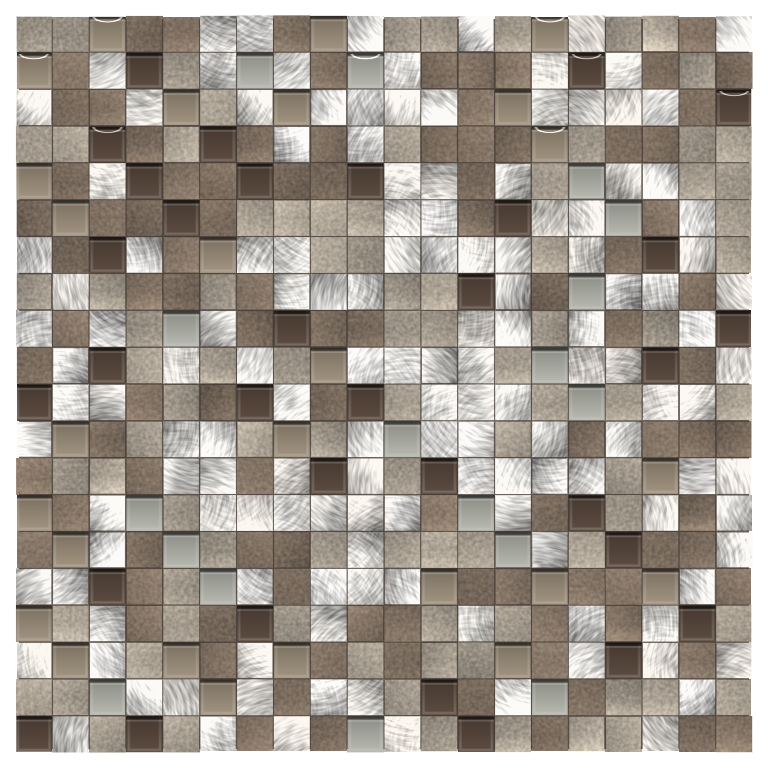
Write a WebGL 2 fragment shader that draws this texture.

```glsl
#version 300 es
precision highp float;
// Square mosaic of 20 by 20 tiles: brushed metal, grainy stone and sunken glass on white.
uniform vec2 u_resolution;
out vec4 fragColor;

vec2 hash2(vec2 p) {
  vec3 a = fract(p.xyx * vec3(0.1031, 0.1030, 0.0973));
  a += dot(a, a.yzx + 33.33);
  return fract((a.xx + a.yz) * a.zy);
}

float corner(vec2 cell, vec2 offset) {
  float angle = 6.2832 * hash2(cell).x;
  return dot(vec2(cos(angle), sin(angle)), offset);
}

float gradientNoise(vec2 p) {
  vec2 i = floor(p), f = p - i, e = vec2(1, 0);
  vec2 w = f * f * f * (f * (f * 6.0 - 15.0) + 10.0);
  return mix(mix(corner(i, f), corner(i + e, f - e), w.x),
             mix(corner(i + e.yx, f - e.yx), corner(i + 1.0, f - 1.0), w.x), w.y);
}

// Arc-shaped scratches around a centre outside the tile
float brushStrokes(vec2 q, vec2 seed) {
  float angle = 6.2832 * hash2(seed).y;
  vec2 p = q - 0.5 - 2.0 * vec2(cos(angle), sin(angle));
  float turn = atan(p.y, p.x) - angle;
  turn -= 6.2832 * floor(turn / 6.2832);
  vec2 polar = vec2(length(p), turn);
  return gradientNoise(polar * vec2(11, 4) + seed * 7.0)
       + 0.6 * gradientNoise(polar * vec2(19, 7) + seed * 13.0);
}

vec3 brushedMetal(vec2 q, vec2 id, vec2 rnd, vec2 tilt) {
  float strokes = brushStrokes(q, id + 50.0) + 0.6 * brushStrokes(q, id + 90.0);
  float tone = 0.72 + 0.22 * rnd.x + 0.42 * dot(q - 0.5, tilt) + 0.23 * strokes;
  tone += 0.10 * gradientNoise(q * 1.7 + id * 5.0);
  vec3 tint = mix(vec3(1.0, 0.995, 0.985), vec3(1.0, 0.96, 0.91), 0.5 * rnd.y * rnd.y);
  return clamp(tone, 0.42, 0.99) * tint;
}

vec3 grainyStone(vec2 q, vec2 id, vec2 rnd, vec2 tilt, bool pale) {
  vec3 base = pale ? vec3(0.63, 0.595, 0.545) : vec3(0.485, 0.428, 0.374);
  vec2 p = q + id * 3.7;
  float grain = gradientNoise(p * 8.0) + gradientNoise(p * 12.3 + 40.0);
  float sheen = 0.5 * rnd.y * rnd.y * smoothstep(0.55, 0.0, q.y);
  float tone = 0.90 + 0.20 * rnd.x + 0.20 * dot(q - 0.5, tilt) + 0.15 * grain;
  tone += 0.05 * brushStrokes(q, id + 20.0);
  return base * (tone + 0.45 * sheen);
}

vec3 sunkenGlass(vec2 q, float kind, float nearTop, float aa) {
  vec3 base = kind < 0.45 ? vec3(0.33, 0.27, 0.23)
            : kind < 0.75 ? vec3(0.58, 0.53, 0.46) : vec3(0.66, 0.665, 0.63);
  vec3 col = base * (1.10 - 0.28 * q.y);
  // Pale rim at the sides and bottom
  float side = min(min(q.x, 1.0 - q.x), q.y);
  float rim = smoothstep(0.035 + aa, 0.0, abs(side - 0.075));
  col = mix(col, base * 0.5 + 0.45, 0.45 * rim * (1.0 - 0.6 * q.y));
  // Shadow cast by the tile above, with a thin glint below it
  col *= mix(0.42, 1.0, smoothstep(0.05, 0.17, 1.0 - q.y));
  col += 0.16 * smoothstep(0.02 + aa, 0.0, abs(q.y - 0.87));
  // Curved lamp reflection on the upper rows
  float arc = abs(length((q - vec2(0.5, 0.98)) * vec2(1.0, 2.4)) - 0.38);
  col += 0.5 * nearTop * smoothstep(0.04 + aa, 0.0, arc) * step(q.y, 0.96);
  return col;
}

void main() {
  float size = min(u_resolution.x, u_resolution.y);
  vec2 uv = (gl_FragCoord.xy - 0.5 * u_resolution) / size + 0.5;
  vec2 grid = (uv - 0.02) / 0.96 * 20.0;
  float aa = 20.0 / (0.96 * size);

  vec2 id = floor(grid), q = grid - id;
  vec2 rnd = hash2(id + 11.0), pick = hash2(id + 37.0);
  vec2 tilt = 2.0 * hash2(id + 71.0) - 1.0;

  // Glass sits on every third diagonal, with gaps
  bool glass = mod(id.x + id.y, 3.0) < 0.5 && pick.x < 0.57;
  vec3 col;
  if (glass) col = sunkenGlass(q, rnd.x, step(16.5, grid.y) * step(0.3, rnd.y), aa);
  else if (pick.y < 0.41) col = brushedMetal(q, id, rnd, tilt);
  else col = grainyStone(q, id, rnd, tilt, pick.y > 0.73);

  // Thin dark joints, uneven in width, none along the outer border
  vec2 toBorder = min(grid, 20.0 - grid);
  float border = min(toBorder.x, toBorder.y);
  float edge = min(min(q.x, 1.0 - q.x), min(q.y, 1.0 - q.y));
  float halfWidth = 0.010 + 0.016 * tilt.x * tilt.x;
  float joint = 1.0 - smoothstep(halfWidth - 0.5 * aa, halfWidth + 0.7 * aa, edge);
  joint *= step(0.1, border);
  col = mix(col, vec3(0.27, 0.235, 0.21), 0.82 * joint);

  // White surround with a slightly ragged outline
  float ragged = 0.05 * hash2(id + 5.0).x;
  col = mix(vec3(1.0), col, smoothstep(-0.5 * aa, 0.5 * aa, border - ragged));
  fragColor = vec4(clamp(col, 0.0, 1.0), 1.0);
}
```
